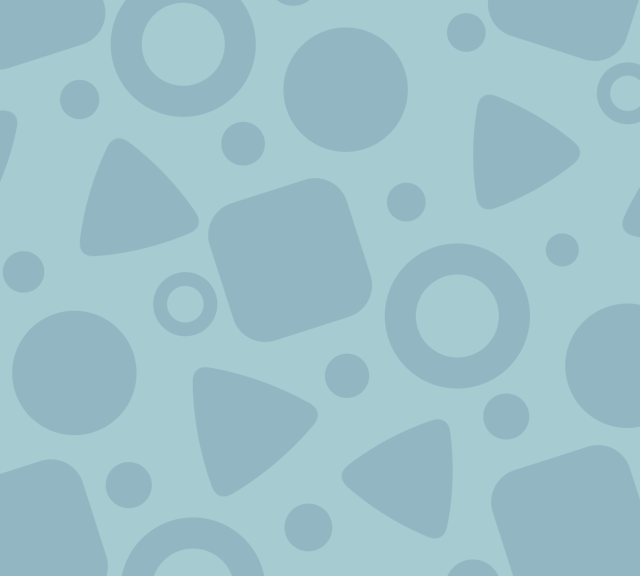
Reproduce this pattern procedurally as a Shadertoy shader.

```glsl
const vec3 PALE_TEAL = vec3(0.650, 0.797, 0.820);
const vec3 DUSTY_BLUE = vec3(0.571, 0.718, 0.766);
const float SPACING = 0.30;   // lattice step, in canvas heights
const float TILT = 0.31;      // lattice rotation, in radians
const float GAP = 0.016;      // least space around small shapes

float hash(vec2 cell, float seed) {
    return fract(sin(dot(cell, vec2(127.1, 311.7)) + seed * 74.7) * 43758.5453);
}

vec2 turn(vec2 p, float angle) {
    float c = cos(angle), s = sin(angle);
    return vec2(c * p.x - s * p.y, s * p.x + c * p.y);
}

float smoothMax(float a, float b, float k) {
    float h = max(k - abs(a - b), 0.0) / k;
    return max(a, b) + 0.25 * h * h * k;
}

float roundedSquare(vec2 p, float halfSide, float corner) {
    vec2 q = abs(p) - halfSide + corner;
    return length(max(q, 0.0)) + min(max(q.x, q.y), 0.0) - corner;
}

float ring(vec2 p, float outer, float inner) {
    return abs(length(p) - 0.5 * (outer + inner)) - 0.5 * (outer - inner);
}

// Three wide arcs joined by soft corners
float bulgedTriangle(vec2 p, float inradius, float arcRadius, float corner) {
    float d = -1.0;
    for (int i = 0; i < 3; i++) {
        vec2 side = turn(vec2(1.0, 0.0), float(i) * 2.0944);
        float arc = length(p + side * (arcRadius - inradius)) - arcRadius;
        d = smoothMax(d, arc, corner);
    }
    return d;
}

vec2 scatter(vec2 cell, float amount) {
    return amount * (2.0 * vec2(hash(cell, 1.0), hash(cell, 2.0)) - 1.0);
}

// One large shape per cell; the kinds cycle so that neighbours differ
float largeShape(vec2 p, vec2 cell) {
    float kind = mod(cell.x + 2.0 * cell.y, 5.0);
    float pick = hash(cell, 3.0);
    if (kind < 0.5) return roundedSquare(turn(p, -2.0 * TILT * step(0.5, pick)), 0.125, 0.058);
    if (kind < 1.5) return ring(p, 0.126, 0.072);
    if (kind < 2.5) return length(p) - 0.108;
    float size = mix(0.94, 1.12, hash(cell, 4.0));
    return bulgedTriangle(turn(p, 6.2832 * pick), 0.075 * size, 0.5 * size, 0.03);
}

float largeField(vec2 p) {
    vec2 home = floor(p / SPACING);
    float d = 1.0;
    for (int y = -1; y <= 1; y++)
    for (int x = -1; x <= 1; x++) {
        vec2 cell = home + vec2(x, y);
        vec2 center = (cell + 0.5) * SPACING + scatter(cell, 0.009);
        d = min(d, largeShape(p - center, cell));
    }
    return d;
}

// Dots and small rings at the cell corners, sized to the free space
float smallField(vec2 p) {
    vec2 node = floor(p / SPACING + 0.5);
    vec2 center = node * SPACING + scatter(node + 17.0, 0.018);
    float room = max(largeField(center) - GAP, 0.012);
    vec2 q = p - center;
    if (hash(node, 5.0) < 0.2) {
        float outer = min(0.062, room);
        return ring(q, outer, 0.57 * outer);
    }
    return length(q) - min(mix(0.024, 0.050, hash(node, 6.0)), room);
}

void mainImage(out vec4 fragColor, in vec2 fragCoord) {
    float pixel = 1.0 / iResolution.y;
    vec2 p = turn(fragCoord * pixel, TILT) + vec2(0.13, 0.07);
    float d = min(largeField(p), smallField(p));
    float ground = smoothstep(-0.75 * pixel, 0.75 * pixel, d);
    fragColor = vec4(mix(DUSTY_BLUE, PALE_TEAL, ground), 1.0);
}
```
